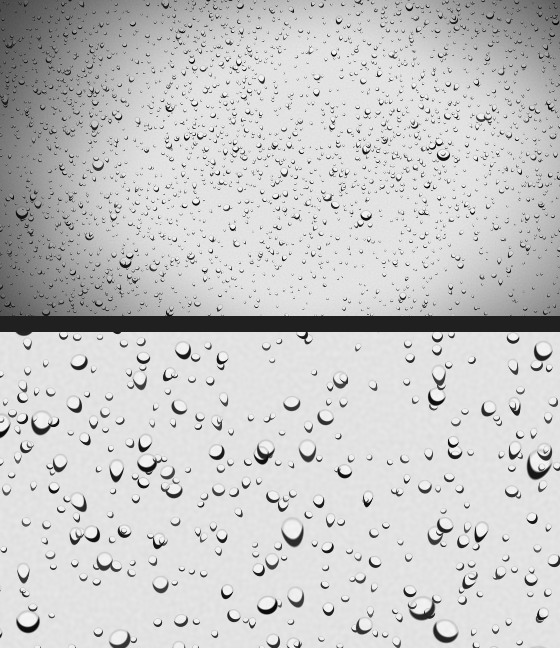
Top, the full canvas; bottom, a detail of the centre.
Reproduce this texture procedurally as a Shadertoy shader.

```glsl
vec2 hash2(vec2 p) {
    vec3 q = fract(p.xyx * vec3(0.1031, 0.1030, 0.0973));
    q += dot(q, q.yzx + 33.33);
    return fract((q.xx + q.yz) * q.zy);
}

float gradientNoise(vec2 p) {
    vec2 cell = floor(p), f = fract(p);
    vec2 blend = f * f * f * (f * (f * 6.0 - 15.0) + 10.0);
    vec2 right = vec2(1.0, 0.0), up = vec2(0.0, 1.0);
    float a = dot(hash2(cell) * 2.0 - 1.0, f);
    float b = dot(hash2(cell + right) * 2.0 - 1.0, f - right);
    float c = dot(hash2(cell + up) * 2.0 - 1.0, f - up);
    float d = dot(hash2(cell + 1.0) * 2.0 - 1.0, f - 1.0);
    return mix(mix(a, b, blend.x), mix(c, d, blend.x), blend.y);
}

vec2 rotate(vec2 p, float angle) {
    float c = cos(angle), s = sin(angle);
    return vec2(c * p.x - s * p.y, s * p.x + c * p.y);
}

// Unit drop: x = dark lower crescent and thin rim, y = bright body
vec2 dropShade(vec2 p, float soft) {
    float d = length(p);
    float body = 1.0 - smoothstep(1.0 - soft, 1.0 + soft, d);
    float lens = smoothstep(0.92 - soft, 0.92 + soft, length(p - vec2(0.0, 0.45)));
    float rim = 0.22 * smoothstep(0.7, 1.0, d);
    return vec2(body * max(lens, rim), body * (1.0 - lens));
}

// Clumps of drops, thinning out towards the lower right
float dropDensity(vec2 pos) {
    float thinning = smoothstep(0.4, 0.9, pos.x) * smoothstep(0.5, 0.1, pos.y);
    return (1.0 + 1.1 * gradientNoise(pos * 3.5 + 7.0)) * (1.0 - 0.5 * thinning);
}

// Scattered drops on a jittered grid
vec2 dropLayer(vec2 uv, float size, vec2 radii, float chance, float wobble, float seed) {
    vec2 shade = vec2(0.0);
    vec2 home = floor(uv / size);
    float pixel = 1.0 / iResolution.y;
    for (int y = -1; y <= 1; y++)
    for (int x = -1; x <= 1; x++) {
        vec2 id = home + vec2(x, y);
        vec2 key = id + seed;
        vec2 center = (id + hash2(key)) * size;
        vec2 pick = hash2(key + 71.7);
        if (pick.x > chance * dropDensity(center)) continue;
        vec2 form = hash2(key + 139.3);
        float radius = mix(radii.x, radii.y, pick.y * pick.y);
        vec2 p = rotate(uv - center, (form.x - 0.5) * 1.3 * wobble) / radius;
        float stretch = form.y * form.y * wobble;
        p.y /= 0.9 + 0.6 * stretch;
        p.x *= (1.0 + 0.25 * stretch) * (1.0 - 0.35 * stretch * clamp(p.y, -1.0, 1.0));
        float soft = clamp(0.6 * pixel / radius, 0.1, 0.5);
        float strength = mix(0.75, 1.0, hash2(key + 211.9).x);
        shade = max(shade, dropShade(p, soft) * strength);
    }
    return shade;
}

// Pale centre falling off to dark corners
float backdrop(vec2 screen, vec2 uv) {
    float edge = length((screen - vec2(0.56, 0.45)) * vec2(1.75, 1.35));
    edge += 0.08 * gradientNoise(uv * 2.5);
    return 0.887 - 0.62 * smoothstep(0.48, 1.3, edge);
}

void mainImage(out vec4 fragColor, in vec2 fragCoord) {
    vec2 screen = fragCoord / iResolution.xy;
    vec2 uv = fragCoord / iResolution.y;
    float light = backdrop(screen, uv);

    // Drops from large to tiny
    vec2 large = dropLayer(uv, 0.36, vec2(0.016, 0.024), 0.55, 0.2, 11.0);
    vec2 medium = dropLayer(uv, 0.09, vec2(0.009, 0.014), 0.6, 0.8, 37.0);
    vec2 small = dropLayer(uv, 0.042, vec2(0.006, 0.009), 0.68, 1.0, 83.0);
    vec2 tiny = dropLayer(uv, 0.023, vec2(0.0032, 0.0055), 0.68, 1.0, 157.0);
    vec2 shade = max(max(large, medium), max(small * 0.97, tiny * 0.85));

    float grain = 0.03 * gradientNoise(uv * 170.0);
    float tone = light + grain + 0.06 * shade.y;
    tone *= 1.0 - 0.97 * min(shade.x, 1.0);
    fragColor = vec4(vec3(clamp(tone, 0.0, 1.0)), 1.0);
}
```
